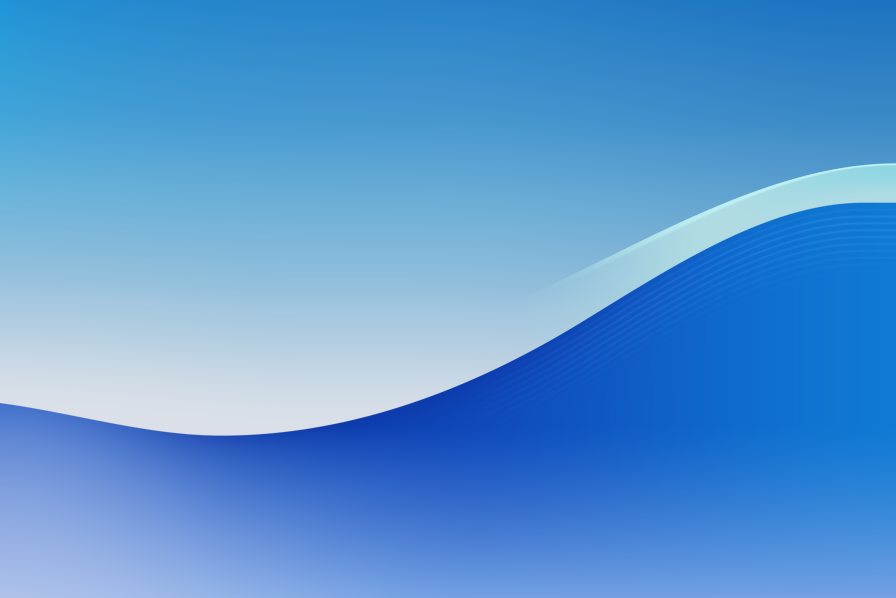
Write a Shadertoy shader that draws this background.

```glsl
// Curve knots: x, height, slope
const vec3 WAVE_START  = vec3(0.000, 0.326, -0.20);
const vec3 WAVE_TROUGH = vec3(0.247, 0.2715, 0.00);
const vec3 WAVE_RISE   = vec3(0.651, 0.463, 0.92);
const vec3 WAVE_CREST  = vec3(0.964, 0.661, 0.00);
const vec3 RIBBON_START = vec3(0.60, 0.513, 0.70);
const vec3 RIBBON_END   = vec3(1.00, 0.7266, 0.00);

// Sky colours, from the top down
const vec3 SKY_TOP  = vec3(0.16, 0.50, 0.78);
const vec3 SKY_HIGH = vec3(0.28, 0.59, 0.81);
const vec3 SKY_MID  = vec3(0.42, 0.68, 0.84);
const vec3 SKY_LOW  = vec3(0.62, 0.77, 0.87);
const vec3 SKY_BASE = vec3(0.86, 0.88, 0.91);
const vec3 CORNER_GLOW = vec3(-0.04, 0.08, 0.06);
const vec3 RIGHT_SHADE = vec3(0.05, 0.05, 0.03);

// Wave and ribbon colours
const vec3 DEEP_BLUE  = vec3(0.06, 0.29, 0.74);
const vec3 EDGE_BLUE  = vec3(0.05, 0.23, 0.67);
const vec3 AZURE      = vec3(0.06, 0.48, 0.83);
const vec3 HAZE_LEFT  = vec3(0.68, 0.76, 0.92);
const vec3 HAZE_RIGHT = vec3(0.45, 0.63, 0.89);
const vec3 RIBBON_PALE = vec3(0.69, 0.86, 0.89);
const vec3 RIBBON_AQUA = vec3(0.56, 0.84, 0.89);
const vec3 RIBBON_SHINE = vec3(0.74, 0.94, 0.95);

const float LINE_SPACING = 0.0115;
const float LINE_STRENGTH = 0.045;

// Cubic curve between two knots, held straight before the first
float hermite(float x, vec3 a, vec3 b) {
    float span = b.x - a.x;
    float t = clamp((x - a.x) / span, 0.0, 1.0);
    float s = t * t * (3.0 - 2.0 * t);
    float bend = t * (1.0 - t) * ((1.0 - t) * a.z - t * b.z);
    return mix(a.y, b.y, s) + span * bend + min(x - a.x, 0.0) * a.z;
}

float waveHeight(float x) {
    if (x < WAVE_TROUGH.x) return hermite(x, WAVE_START, WAVE_TROUGH);
    if (x < WAVE_RISE.x) return hermite(x, WAVE_TROUGH, WAVE_RISE);
    return hermite(x, WAVE_RISE, WAVE_CREST);
}

vec3 skyColor(vec2 p) {
    float y = p.y - 0.05 * (1.0 - smoothstep(0.0, 0.35, p.x)) * (1.0 - p.y);
    vec3 color = mix(SKY_BASE, SKY_LOW, smoothstep(0.27, 0.53, y));
    color = mix(color, SKY_MID, clamp((y - 0.48) / 0.187, 0.0, 1.0));
    color = mix(color, SKY_HIGH, clamp((y - 0.667) / 0.133, 0.0, 1.0));
    color = mix(color, SKY_TOP, clamp((y - 0.8) / 0.2, 0.0, 1.0));
    float corner = exp(-5.0 * p.x) * smoothstep(0.5, 1.0, p.y);
    return color + CORNER_GLOW * corner - RIGHT_SHADE * smoothstep(0.45, 1.0, p.x);
}

vec3 waveColor(vec2 p, float depth) {
    vec3 color = mix(DEEP_BLUE, AZURE, smoothstep(0.45, 1.05, p.x));

    // Dark band beneath the edge
    float band = smoothstep(0.03, 0.25, p.x) * (1.0 - smoothstep(0.45, 0.85, p.x));
    color = mix(color, EDGE_BLUE, band * exp(-18.0 * max(depth, 0.0)));

    // Fine contour lines
    float ridge = 0.5 + 0.5 * cos(6.2832 * depth / LINE_SPACING);
    float mask = smoothstep(0.48, 0.72, p.x) * smoothstep(0.004, 0.02, depth);
    mask *= 1.0 - smoothstep(0.04, 0.13, depth);
    color += LINE_STRENGTH * mask * ridge * ridge * ridge;

    // Pale haze rising from below
    float hazeTop = mix(0.36, 0.29, smoothstep(0.0, 0.3, p.x));
    float falloff = mix(0.5, 1.3, smoothstep(0.0, 0.6, p.x));
    float haze = pow(max(1.0 - p.y / hazeTop, 0.0), falloff);
    return mix(color, mix(HAZE_LEFT, HAZE_RIGHT, smoothstep(0.0, 0.55, p.x)), haze);
}

void mainImage(out vec4 fragColor, in vec2 fragCoord) {
    vec2 p = fragCoord / iResolution.xy;
    float soft = 0.8 / iResolution.y;
    float depth = waveHeight(p.x) - p.y;
    float below = hermite(p.x, RIBBON_START, RIBBON_END) - p.y;
    vec3 color = skyColor(p);

    // Translucent ribbon above the crest
    float ribbon = smoothstep(-soft, soft, below);
    float fade = smoothstep(0.55, 0.80, p.x);
    float aqua = smoothstep(0.8, 1.0, p.x) * (1.0 - smoothstep(0.01, 0.06, below));
    color = mix(color, mix(RIBBON_PALE, RIBBON_AQUA, aqua), ribbon * fade);

    // Bright rim that thins toward the right
    float rimWidth = mix(0.012, 0.003, smoothstep(0.7, 0.97, p.x));
    float rim = ribbon * (1.0 - smoothstep(0.5 * rimWidth, rimWidth + soft, below));
    color = mix(color, RIBBON_SHINE, rim * smoothstep(0.6, 0.84, p.x));

    color = mix(color, waveColor(p, depth), smoothstep(-soft, soft, depth));
    fragColor = vec4(clamp(color, 0.0, 1.0), 1.0);
}
```
